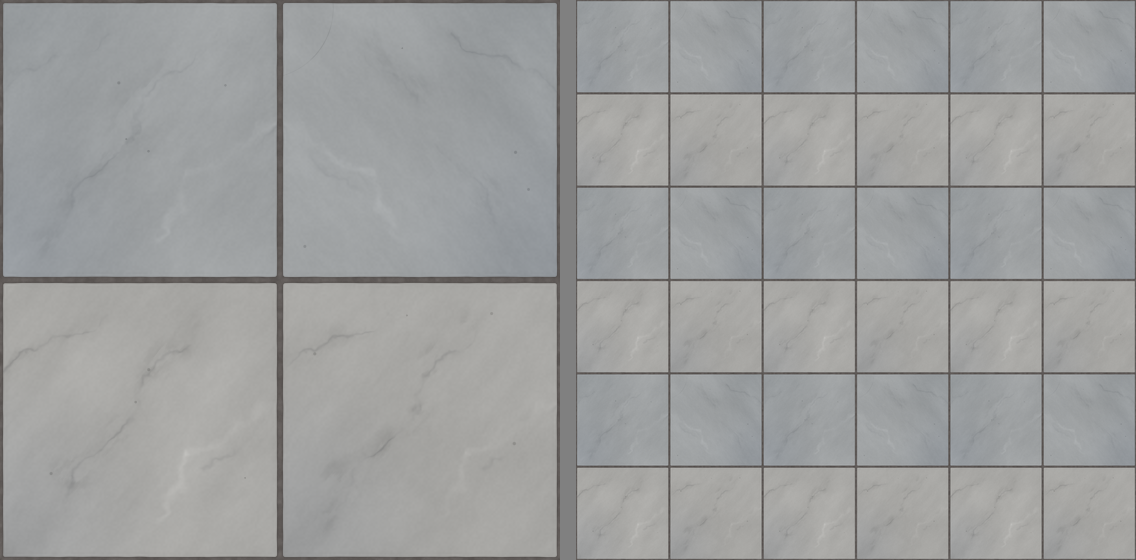
Left: one tile. Right: repeated 3 by 3.
Give the GLSL for this texture, as a three.js fragment shader.

```glsl
// Two by two grey stone tiles with thin dark grout, cool above and warm below.
// Each tile is a rounded box over warped diagonal veins and stretched cloud noise;
// one tile is mirrored, and the grout noise wraps so the sheet repeats.
varying vec2 vUv;

float hash(vec2 p) {
  vec3 q = fract(p.xyx * 0.1031);
  q += dot(q, q.yzx + 33.33);
  return fract((q.x + q.y) * q.z);
}

// Value noise that wraps after a whole number of cells
float noise(vec2 p, float period) {
  vec2 i = floor(p), f = fract(p);
  f = f * f * (3.0 - 2.0 * f);
  vec2 a = mod(i, period), b = mod(i + 1.0, period);
  return mix(mix(hash(a), hash(vec2(b.x, a.y)), f.x),
             mix(hash(vec2(a.x, b.y)), hash(b), f.x), f.y);
}

float fbm(vec2 p, float period) {
  float sum = 0.0, gain = 0.5;
  for (int i = 0; i < 5; i++) {
    sum += gain * noise(p, period);
    p *= 2.0;
    period *= 2.0;
    gain *= 0.5;
  }
  return sum / 0.96875;
}

// Soft line from a to b
float vein(vec2 p, vec2 a, vec2 b, float width) {
  vec2 s = b - a;
  float t = clamp(dot(p - a, s) / dot(s, s), 0.0, 1.0);
  float d = length(p - a - s * t) / width;
  return exp(-d * d);
}

vec3 stone(vec2 p, vec2 tile) {
  float upper = tile.y;
  float mirrored = tile.x * tile.y;
  vec2 m = vec2(mix(p.x, 1.0 - p.x, mirrored), p.y);
  vec2 seed = tile * vec2(13.0, 29.0);

  // Base tone, shaded towards the corners
  vec3 color = mix(vec3(0.657, 0.654, 0.642), vec3(0.625, 0.637, 0.642), upper);
  float topCorner = smoothstep(0.75, 0.0, length(m - vec2(0.0, 1.0)));
  float lowCorner = smoothstep(0.7, 0.0, length(m - vec2(0.0, 0.1)));
  color -= upper * topCorner * vec3(0.045, 0.04, 0.035);
  color -= lowCorner * vec3(0.035, 0.028, 0.015);

  // Clouds and fine streaks along the grain
  vec2 along = vec2(0.62 * m.x + 0.78 * m.y, 0.62 * m.y - 0.78 * m.x);
  color += 0.055 * (fbm(m * 3.0 + seed, 64.0) - 0.5);
  color += 0.045 * (fbm(along * vec2(3.0, 9.0) + seed, 64.0) - 0.5);
  color += 0.018 * (fbm(along * vec2(22.0, 65.0) + seed, 128.0) - 0.5);

  // Veins share one layout but fade differently on every tile
  vec2 warp = vec2(fbm(m * 6.0, 64.0), fbm(m * 6.0 + 31.0, 64.0)) - 0.5;
  vec2 w = m + 0.17 * warp;
  float patches = smoothstep(0.32, 0.68, fbm(m * 7.0 + seed + 5.0, 64.0));
  float crackle = smoothstep(0.4, 0.65, fbm(along * vec2(12.0, 32.0) + seed, 64.0));
  float strength = mix(1.0, 0.6, upper);
  float band = vein(w, vec2(0.18, 0.16), vec2(0.65, 0.86), 0.065)
             + 0.6 * vein(w, vec2(0.0, 0.66), vec2(0.36, 0.92), 0.04);
  float thread = vein(w, vec2(0.2, 0.18), vec2(0.66, 0.82), 0.007)
               + vein(w, vec2(0.0, 0.66), vec2(0.36, 0.92), 0.006)
               + 0.7 * vein(w, vec2(0.76, 0.33), vec2(0.99, 0.55), 0.008);
  color -= strength * band * (0.012 + 0.045 * crackle * patches);
  color -= strength * thread * patches * vec3(0.055, 0.054, 0.05);
  float pale = vein(w, vec2(0.58, 0.14), vec2(0.72, 0.37), 0.012)
             + vein(w, vec2(0.72, 0.37), vec2(0.98, 0.57), 0.011);
  color += pale * (0.012 + 0.022 * patches);

  // Hairline scratch on the mirrored tile
  float scratch = abs(length(p - vec2(-0.06, 0.97)) - 0.25);
  color -= mirrored * 0.04 * smoothstep(0.004, 0.0, scratch) * (0.4 + patches);

  // Small scattered pits
  for (int i = 0; i < 4; i++) {
    vec2 key = seed + float(i) * vec2(7.0, 3.0);
    vec2 pit = 0.08 + 0.84 * vec2(hash(key + 2.0), hash(key + 41.0));
    float radius = 0.004 + 0.005 * hash(key + 77.0);
    color -= 0.09 * smoothstep(radius, radius * 0.3, length(p - pit));
  }
  return color;
}

void main() {
  vec2 cell = vUv * 2.0;
  vec2 tile = mod(floor(cell), 2.0);
  vec2 p = fract(cell);

  // Rounded tile outline, slightly worn, in canvas units
  float wear = noise(vUv * 48.0, 48.0) - 0.5;
  vec2 box = abs(p - 0.5) * 0.5 - 0.2405;
  float edge = length(max(box, 0.0)) + min(max(box.x, box.y), 0.0) - 0.004;
  edge += 0.0008 * wear;

  // Grout with mottled grain, darkest beside the tiles
  float grain = fbm(vUv * 96.0, 96.0);
  vec3 grout = mix(vec3(0.33, 0.31, 0.3), vec3(0.43, 0.41, 0.4), grain);
  grout *= 0.9 + 0.1 * smoothstep(0.0, 0.004, edge);

  // Thin pale rim and softly shaded border
  vec3 surface = stone(p, tile);
  float rim = (edge + 0.0035) / 0.0018;
  surface += 0.025 * exp(-rim * rim) * (0.6 + wear);
  surface -= 0.02 * smoothstep(-0.012, 0.0, edge);
  surface += 0.012 * (noise(vUv * 256.0, 256.0) - 0.5);

  float cover = smoothstep(0.0012, -0.0014, edge);
  gl_FragColor = vec4(mix(grout, surface, cover), 1.0);
}
```
